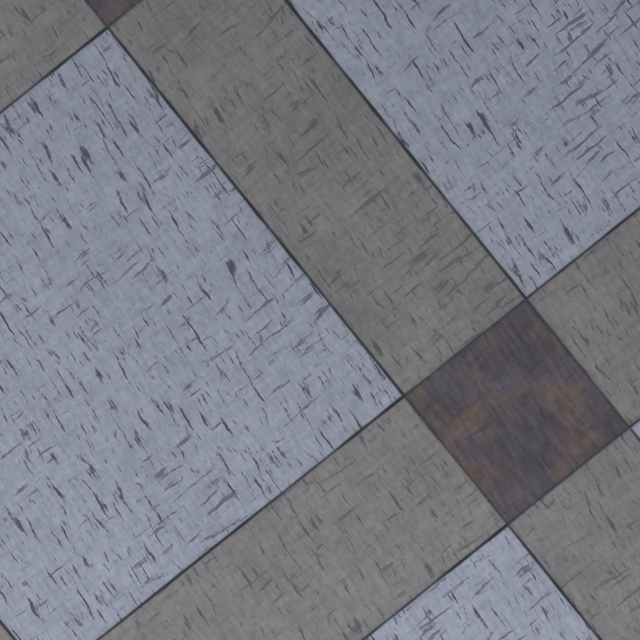
Reproduce this texture procedurally as a Shadertoy shader.

```glsl
// Slanted plaid of weathered floor tiles: large pale squares divided by taupe
// strips, with a dark accent square wherever two strips cross. Stretched
// gradient noise carves ragged cracks along both tile axes and mottles the faces.

const vec2 ALONG  = vec2(0.623, -0.782);   // tile axes, y pointing up
const vec2 ACROSS = vec2(0.779, 0.627);
const vec2 CORNER = vec2(0.6315, 0.3815);  // left corner of an accent square
const vec2 PERIOD = vec2(0.997, 0.956);
const vec2 STRIP  = vec2(0.258, 0.2435);   // strip widths on each axis

const vec3 PALE   = vec3(0.560, 0.582, 0.642);
const vec3 TAUPE  = vec3(0.474, 0.467, 0.477);
const vec3 ACCENT = vec3(0.335, 0.318, 0.350);
const vec3 RUST   = vec3(0.400, 0.350, 0.335);
const vec3 CRACK  = vec3(0.265, 0.270, 0.295);
const vec3 GROUT  = vec3(0.190, 0.205, 0.215);

vec2 hash2(vec2 p) {
    vec3 q = fract(vec3(p.xyx) * vec3(0.1031, 0.1030, 0.0973));
    q += dot(q, q.yzx + 33.33);
    return fract((q.xx + q.yz) * q.zy);
}

float cornerSlope(vec2 cell, vec2 offset) {
    float angle = 6.2832 * hash2(cell).x;
    return dot(vec2(cos(angle), sin(angle)), offset);
}

float gradientNoise(vec2 p) {
    vec2 i = floor(p), f = fract(p);
    vec2 u = f * f * f * (f * (f * 6.0 - 15.0) + 10.0);
    vec2 e = vec2(1.0, 0.0);
    return mix(mix(cornerSlope(i, f), cornerSlope(i + e, f - e), u.x),
               mix(cornerSlope(i + e.yx, f - e.yx), cornerSlope(i + 1.0, f - 1.0), u.x), u.y);
}

float fbm(vec2 p) {
    float sum = 0.0, amp = 0.6;
    for (int k = 0; k < 4; k++) {
        sum += amp * gradientNoise(p);
        p = mat2(1.6, 1.2, -1.2, 1.6) * p + 17.3;
        amp *= 0.55;
    }
    return sum;
}

// Thin ragged dashes running along p.x; a higher threshold leaves fewer.
float cracks(vec2 p, vec2 frequency, float threshold) {
    p.y += 0.005 * gradientNoise(p * 14.0) + 0.0025 * gradientNoise(p * 60.0);
    float n = gradientNoise(p * frequency) + 0.35 * gradientNoise(p * frequency * 2.1 + 9.0);
    n += 0.16 * gradientNoise(p * 170.0);
    return smoothstep(threshold, threshold + 0.34, n);
}

// Distance on each axis to the nearest tile edge.
vec2 edgeDistance(vec2 f) {
    return min(min(f, PERIOD - f), abs(f - STRIP));
}

void mainImage(out vec4 fragColor, in vec2 fragCoord) {
    float scale = min(iResolution.x, iResolution.y);
    vec2 uv = fragCoord / scale;
    float pixel = 1.0 / scale;

    // Tile coordinates, and a seed that separates neighbouring tiles
    vec2 p = uv - CORNER;
    vec2 q = vec2(dot(p, ALONG), dot(p, ACROSS));
    vec2 f = mod(q, PERIOD);
    vec2 inStrip = step(f, STRIP);
    vec2 id = floor(q / PERIOD) * 2.0 + inStrip;
    vec2 seed = hash2(id + 40.0);
    vec2 local = q + 7.0 * seed + 20.0;
    vec2 slanted = local + vec2(0.0, 0.10 * local.x);
    float strip = max(inStrip.x, inStrip.y);
    float accent = inStrip.x * inStrip.y;

    // Face colour with mottling, faint streaks and fine grain
    float cloud = fbm(local * 8.0);
    float grain = gradientNoise(local * vec2(110.0, 190.0));
    float streak = gradientNoise(slanted * vec2(26.0, 120.0) + 31.0);
    float weave = gradientNoise(local * vec2(100.0, 24.0) + 51.0);
    vec3 dark = mix(ACCENT, RUST, smoothstep(-0.15, 0.4, fbm(local * 13.0 + 3.0)));
    vec3 color = mix(mix(PALE, TAUPE, strip), dark, accent);
    color *= 1.0 + 0.03 * (seed.x - 0.5);
    color *= 1.0 + (0.06 + 0.06 * strip + 0.12 * accent) * cloud
                 + 0.07 * grain + (0.07 + 0.08 * accent) * streak + 0.06 * weave;

    // Long cracks everywhere, cross cracks gathered in patches
    float patches = gradientNoise(local * 4.5 + 5.0);
    float longCracks = cracks(slanted, vec2(18.0, 125.0), 0.27 - 0.16 * patches);
    float fineCracks = cracks(slanted + 3.7, vec2(32.0, 165.0), 0.30 - 0.18 * cloud);
    float crossCracks = cracks(local.yx, vec2(17.0, 115.0), 0.31 + 0.40 * patches);
    float wear = max(0.95 * longCracks, max(0.65 * fineCracks, 0.65 * crossCracks));
    wear *= mix(mix(0.85, 0.62, strip), 0.40, accent);
    color = mix(color, CRACK * mix(1.0, 0.80, accent), wear);

    // Soft light falling off towards the top
    color *= mix(1.03, 0.91, uv.y) * (1.0 - 0.03 * (uv.x - 0.5));

    // Joints: slightly uneven, fainter around the accent squares
    vec2 joint = edgeDistance(f);
    vec2 wobble = vec2(gradientNoise(vec2(q.y * 22.0, 3.5)), gradientNoise(vec2(q.x * 22.0, 8.5)));
    vec2 halfWidth = 0.0020 + 0.0010 * wobble;
    vec2 soft = vec2(0.0012 + 0.6 * pixel);
    vec2 line = 1.0 - smoothstep(halfWidth - soft, halfWidth + soft, joint);
    line *= mix(vec2(0.92), vec2(0.50), inStrip.yx) * (1.0 + 0.3 * wobble);
    vec2 shade = 0.10 * exp(-joint / 0.004);
    color *= (1.0 - shade.x) * (1.0 - shade.y);
    color = mix(color, GROUT, clamp(max(line.x, line.y), 0.0, 1.0));

    fragColor = vec4(clamp(color, 0.0, 1.0), 1.0);
}
```
